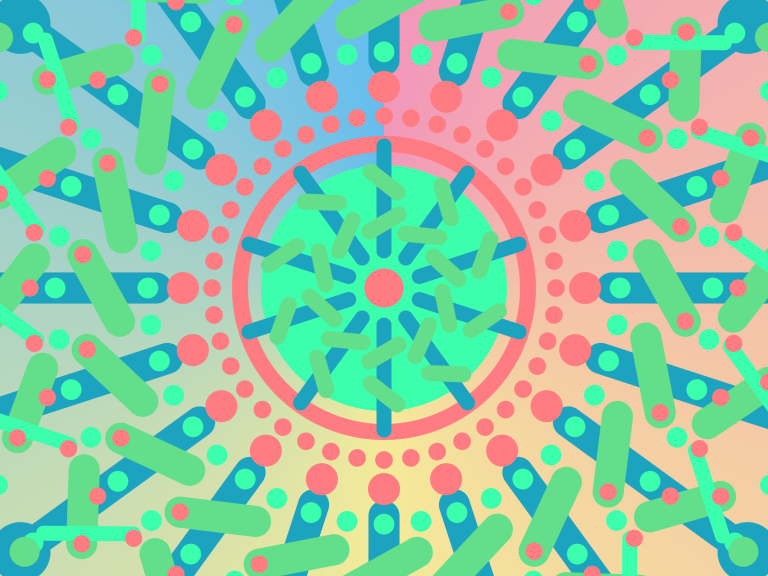
A WebGL 2 fragment shader for this background:

```glsl
#version 300 es
precision highp float;

uniform vec2 u_resolution;
out vec4 fragColor;

const float TAU = 6.2831853;
const vec3 PINK = vec3(0.95, 0.59, 0.73);
const vec3 YELLOW = vec3(0.96, 0.92, 0.60);
const vec3 SKY = vec3(0.39, 0.74, 0.94);
const vec3 TEAL = vec3(0.11, 0.64, 0.75);
const vec3 MINT = vec3(0.23, 1.0, 0.68);
const vec3 LEAF = vec3(0.39, 0.87, 0.54);
const vec3 CORAL = vec3(1.0, 0.49, 0.51);

vec2 rotate(vec2 p, float angle) {
    float c = cos(angle), s = sin(angle);
    return vec2(c * p.x - s * p.y, s * p.x + c * p.y);
}

// Distance to a capsule centred at the origin along x
float capsule(vec2 p, float halfLength, float radius) {
    p.x -= clamp(p.x, -halfLength, halfLength);
    return length(p) - radius;
}

// Tilted capsules spaced evenly on a circle, including neighbouring sectors
float capsuleRing(vec2 p, float count, float phase, float orbit,
                  float tilt, float halfLength, float radius) {
    float sector = TAU / count;
    float nearest = round((atan(p.y, p.x) - phase) / sector);
    float d = 1e3;
    for (float i = -1.0; i <= 1.0; i++) {
        vec2 q = rotate(p, -phase - (nearest + i) * sector);
        q = rotate(q - vec2(orbit, 0.0), -tilt);
        d = min(d, capsule(q, halfLength, radius));
    }
    return d;
}

float dotRing(vec2 p, float count, float phase, float orbit, float radius) {
    return capsuleRing(p, count, phase, orbit, 0.0, 0.0, radius);
}

vec3 paint(vec3 base, vec3 ink, float d, float pixel) {
    return mix(base, ink, 1.0 - smoothstep(-0.7 * pixel, 0.7 * pixel, d));
}

// Clockwise sweep that starts at the top
vec3 conicGradient(vec2 p) {
    float turn = fract(atan(p.x, p.y) / TAU);
    return turn < 0.5 ? mix(PINK, YELLOW, turn * 2.0)
                      : mix(YELLOW, SKY, turn * 2.0 - 1.0);
}

vec3 hub(vec3 color, vec2 p, float pixel) {
    float r = length(p);
    color = paint(color, MINT, r - 0.2135, pixel);
    color = paint(color, CORAL, abs(r - 0.25) - 0.0139, pixel);
    float bars = capsuleRing(p, 10.0, TAU / 20.0, 0.1555, 0.0, 0.0911, 0.013);
    color = paint(color, TEAL, bars, pixel);
    float pills = min(
        capsuleRing(p, 10.0, TAU / 20.0, 0.184, 0.908, 0.0295, 0.0139),
        capsuleRing(p, 10.0, TAU / 20.0, 0.1128, -1.047, 0.0295, 0.0139));
    color = paint(color, LEAF, pills, pixel);
    return paint(color, CORAL, r - 0.034, pixel);
}

vec3 rays(vec3 color, vec2 p, float pixel) {
    // Spokes with round ends
    float spokes = capsuleRing(p, 20.0, 0.0, 0.5877, 0.0, 0.192, 0.027);
    spokes = min(spokes, dotRing(p, 20.0, 0.0, 0.78, 0.052));
    color = paint(color, TEAL, spokes, pixel);

    // Mint beads
    float beads = dotRing(p, 40.0, 0.0, 0.41, 0.018);
    beads = min(beads, dotRing(p, 40.0, 0.0, 0.571, 0.018));
    beads = min(beads, dotRing(p, 40.0, 0.0, 0.753, 0.018));
    color = paint(color, MINT, beads, pixel);

    // Broad pills and mirrored corner caps
    float pills = min(
        capsuleRing(p, 20.0, 0.0, 0.491, -1.065, 0.066, 0.027),
        capsuleRing(p, 20.0, 0.0, 0.646, 0.908, 0.064, 0.027));
    vec2 mirrored = vec2(abs(p.x), p.y);
    pills = min(pills, length(mirrored - vec2(0.67, 0.435)) - 0.026);
    pills = min(pills, length(mirrored - vec2(0.624, -0.458)) - 0.026);
    color = paint(color, LEAF, pills, pixel);

    // Thin slanted sticks
    float sticks = capsuleRing(p, 20.0, 0.065, 0.667, -0.7, 0.078, 0.013);
    color = paint(color, MINT, sticks, pixel);

    // Coral beads
    float coral = dotRing(p, 40.0, 0.0, 0.2986, 0.0153);
    coral = min(coral, dotRing(p, 20.0, 0.0, 0.349, 0.0278));
    coral = min(coral, dotRing(p, 20.0, -0.11, 0.526, 0.015));
    coral = min(coral, dotRing(p, 40.0, 0.0, 0.6146, 0.015));
    coral = min(coral, dotRing(p, 20.0, 0.074, 0.6875, 0.015));
    return paint(color, CORAL, coral, pixel);
}

void main() {
    float pixel = 1.0 / u_resolution.y;
    vec2 p = (gl_FragCoord.xy - 0.5 * u_resolution) * pixel;
    vec3 color = conicGradient(p);
    color = hub(color, p, pixel);
    color = rays(color, p, pixel);
    fragColor = vec4(color, 1.0);
}
```
